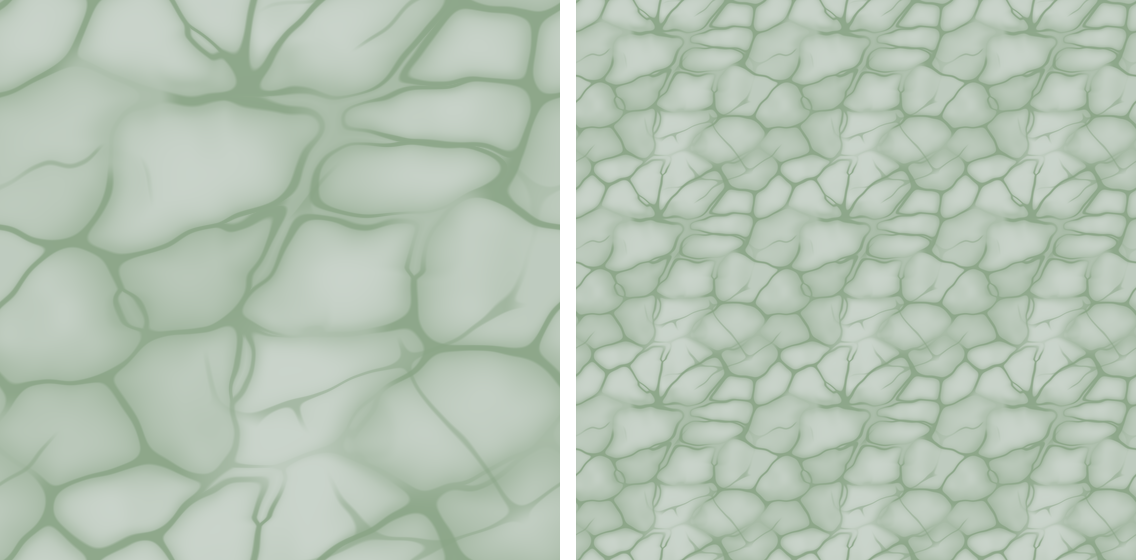
Left, the tile; right, the same tile 3 across and 3 down.
A WebGL 1 fragment shader for this texture:

```glsl
precision highp float;
// Tiling pale green marble: rounded stone cells, soft halos and splitting veins.
uniform vec2 u_resolution;

const vec3 STONE_COLOR = vec3(0.79, 0.83, 0.795);
const vec3 VEIN_COLOR = vec3(0.535, 0.64, 0.52);
const vec2 MAIN_GRID = vec2(4.0, 5.0);    // cells per tile
const vec2 STRAY_GRID = vec2(3.0, 4.0);
const float JITTER = 0.85;
const float TILT = 0.35;                  // direction of the long axis, radians
const vec2 STRETCH = vec2(0.82, 1.22);    // metric along and across that axis
const float CORNER_SHARPNESS = 100.0;
const float WARP_BROAD = 0.070;
const float WARP_FINE = 0.021;
const float VEIN_THIN = 0.0018;
const float VEIN_THICK = 0.0066;
const float VEIN_BLUR = 0.0024;
const float LENS_SIZE = 0.014;
const float HALO_NARROW = 0.008;
const float HALO_WIDE = 0.046;
const float HALO_STRENGTH = 0.63;
const float STRAY_STRENGTH = 0.36;
const float CLOUD_STRENGTH = 0.17;

// Whole cell index within one period; the half step guards against rounding.
vec2 wrapCell(vec2 cell, vec2 period) {
  vec2 turns = floor((cell + 0.5) / period);
  return floor(cell - turns * period + 0.5);
}

float hash(vec2 p, float seed) {
  vec3 q = fract(vec3(p.xyx + seed * 7.31) * vec3(0.1031, 0.1030, 0.0973));
  q += dot(q, q.yzx + 33.33);
  return fract((q.x + q.y) * q.z);
}

// Value noise that wraps after a whole number of cells.
float noise(vec2 uv, float cells, float seed) {
  vec2 p = uv * cells;
  vec2 i = floor(p);
  vec2 f = p - i;
  f = f * f * f * (f * (f * 6.0 - 15.0) + 10.0);
  vec2 a = wrapCell(i, vec2(cells));
  vec2 b = wrapCell(i + 1.0, vec2(cells));
  return mix(mix(hash(a, seed), hash(vec2(b.x, a.y), seed), f.x),
             mix(hash(vec2(a.x, b.y), seed), hash(b, seed), f.x), f.y);
}

float fbm(vec2 uv, float cells, float seed) {
  return 0.57 * noise(uv, cells, seed)
       + 0.29 * noise(uv, cells * 2.0, seed + 1.0)
       + 0.14 * noise(uv, cells * 4.0, seed + 2.0);
}

vec2 warp(vec2 uv, float seed) {
  vec2 broad = vec2(noise(uv, 5.0, seed), noise(uv, 5.0, seed + 1.0)) - 0.5;
  vec2 fine = vec2(noise(uv, 14.0, seed + 2.0), noise(uv, 14.0, seed + 3.0)) - 0.5;
  return uv + WARP_BROAD * broad + WARP_FINE * fine;
}

// Offset from p to the site of a cell, in the tilted and stretched metric.
vec2 siteOffset(vec2 p, vec2 cell, vec2 grid, float seed) {
  vec2 id = wrapCell(cell, grid);
  vec2 shift = vec2(hash(id, seed), hash(id, seed + 1.0)) - 0.5;
  vec2 d = (cell + 0.5 + JITTER * shift) / grid - p;
  float c = cos(TILT);
  float s = sin(TILT);
  return vec2(c * d.x + s * d.y, c * d.y - s * d.x) * STRETCH;
}

// x: distance to the cell border with rounded corners, y: random cell value.
vec2 cellBorder(vec2 p, vec2 grid, float seed) {
  vec2 home = floor(p * grid);
  vec2 nearCell = home;
  vec2 nearOffset = vec2(9.0);
  for (int y = -2; y <= 2; y++) {
    for (int x = -2; x <= 2; x++) {
      vec2 cell = home + vec2(float(x), float(y));
      vec2 o = siteOffset(p, cell, grid, seed);
      if (dot(o, o) < dot(nearOffset, nearOffset)) {
        nearOffset = o;
        nearCell = cell;
      }
    }
  }
  float sum = 0.0;
  for (int y = -2; y <= 2; y++) {
    for (int x = -2; x <= 2; x++) {
      vec2 o = siteOffset(p, nearCell + vec2(float(x), float(y)), grid, seed);
      vec2 across = o - nearOffset;
      if (dot(across, across) > 1e-6) {
        float d = dot(0.5 * (o + nearOffset), normalize(across));
        sum += exp(-CORNER_SHARPNESS * d);
      }
    }
  }
  float border = max(-log(max(sum, 1e-9)) / CORNER_SHARPNESS, 0.0);
  return vec2(border, hash(wrapCell(nearCell, grid), seed + 2.0));
}

float stroke(float d, float halfWidth) {
  float blur = VEIN_BLUR + 0.5 / u_resolution.y;
  return 1.0 - smoothstep(halfWidth - 0.5 * blur, halfWidth + blur, d);
}

void main() {
  vec2 uv = gl_FragCoord.xy / u_resolution;
  // Main veins, opened into small lenses here and there
  vec2 cell = cellBorder(warp(uv, 3.0), MAIN_GRID, 11.0);
  float d = abs(cell.x - LENS_SIZE * smoothstep(0.68, 0.88, noise(uv, 9.0, 21.0)));
  float presence = smoothstep(0.25, 0.52, noise(uv, 5.0, 25.0));
  float width = mix(VEIN_THIN, VEIN_THICK, noise(uv, 8.0, 27.0));
  float vein = stroke(d, width) * mix(0.08, 0.82, presence);
  // Halos, wider and blurred where the vein fades
  float spread = smoothstep(0.2, 0.8, noise(uv, 4.0, 31.0));
  float cellSpread = mix(1.0, mix(0.6, 1.4, cell.y), smoothstep(0.0, 0.03, cell.x));
  float softD = length(vec2(d, mix(0.014, 0.002, presence)));
  float halo = HALO_STRENGTH * exp(-softD / (mix(HALO_NARROW, HALO_WIDE, spread) * cellSpread));
  // Stray thin veins that start and end inside the cells
  float strayD = cellBorder(warp(uv, 41.0), STRAY_GRID, 47.0).x;
  float strayMask = smoothstep(0.56, 0.78, noise(uv, 6.0, 51.0));
  float stray = strayMask * (stroke(strayD, 0.0028) + 0.5 * exp(-strayD / 0.018));
  float cloud = CLOUD_STRENGTH * smoothstep(0.38, 0.75, fbm(uv, 4.0, 61.0));
  float tone = 1.0 - (1.0 - halo) * (1.0 - cloud) * (1.0 - STRAY_STRENGTH * stray);
  gl_FragColor = vec4(mix(STONE_COLOR, VEIN_COLOR, mix(tone, 0.98, vein)), 1.0);
}
```
